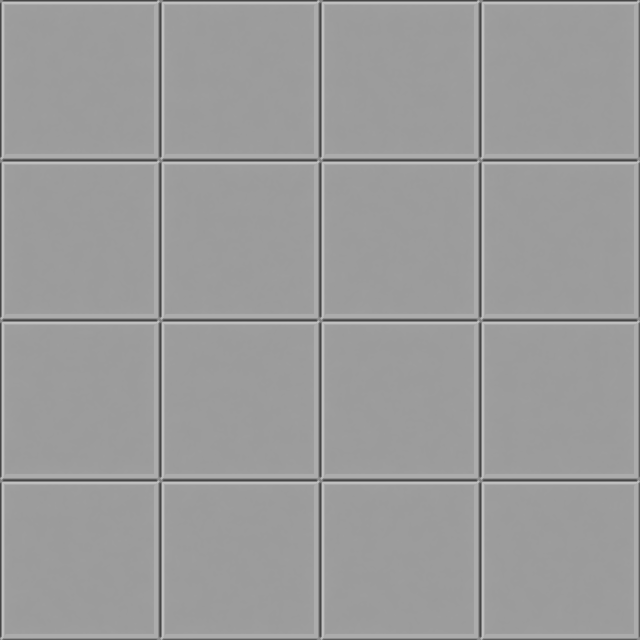
Write a Shadertoy shader that draws this texture map.

```glsl
// A four by four wall of plain grey square tiles with narrow bevelled joints.
// Each joint is a cross-section of soft bands (lit rim, dark groove, bright rim);
// the nearest joint shades each point, and small glints mark the crossings.

const float TILES = 4.0;
const vec3 TILE_GREY = vec3(0.610);
const vec3 SOFT_RIM = vec3(0.675);
const vec3 BRIGHT_RIM = vec3(0.755);
const vec3 GROOVE_EDGE = vec3(0.460);
const vec3 GROOVE_CORE = vec3(0.270);

vec2 hashGradient(vec2 cell) {
    float h = fract(sin(dot(cell, vec2(127.1, 311.7))) * 43758.5);
    float angle = 6.2832 * h;
    return vec2(cos(angle), sin(angle));
}

float gradientNoise(vec2 p) {
    vec2 i = floor(p), f = fract(p);
    vec2 u = f * f * f * (f * (f * 6.0 - 15.0) + 10.0);
    vec2 e = vec2(0.0, 1.0);
    float a = dot(hashGradient(i), f);
    float b = dot(hashGradient(i + e.yx), f - e.yx);
    float c = dot(hashGradient(i + e.xy), f - e.xy);
    float d = dot(hashGradient(i + e.yy), f - e.yy);
    return mix(mix(a, b, u.x), mix(c, d, u.x), u.y);
}

// Soft-edged interval from lo to hi
float band(float x, float lo, float hi, float soft) {
    return smoothstep(lo - soft, lo + soft, x) * (1.0 - smoothstep(hi - soft, hi + soft, x));
}

// Colour across a joint; offset is positive to the right of it or below it
vec3 jointProfile(float offset, vec3 face, float soft) {
    vec3 col = mix(face, SOFT_RIM, band(offset, -0.038, -0.012, soft));
    col = mix(col, SOFT_RIM, band(offset, 0.010, 0.030, soft));
    col = mix(col, BRIGHT_RIM, band(offset, 0.011, 0.024, soft));
    col = mix(col, GROOVE_EDGE, band(offset, -0.009, 0.009, soft));
    return mix(col, GROOVE_CORE, band(offset, -0.003, 0.008, soft));
}

// Pale centre and rising diagonal glint where two joints meet
vec3 addCrossing(vec3 col, vec2 offset, float soft) {
    float radius = length(offset);
    float across = abs(offset.x + offset.y) * 0.7071;
    float along = abs(offset.x - offset.y) * 0.7071;
    float centre = 1.0 - smoothstep(0.012, 0.026, radius);
    float glint = (1.0 - smoothstep(0.003, 0.005 + soft, across))
                * band(along, 0.008, 0.028, soft);
    col = mix(col, TILE_GREY * 0.94, 0.85 * centre);
    return mix(col, BRIGHT_RIM, 0.85 * glint);
}

// Almost flat face with faint mottling and a trace of light near the joints
vec3 tileFace(vec2 grid, float edgeDistance) {
    float mottle = 0.006 * gradientNoise(grid * 9.0) + 0.004 * gradientNoise(grid * 31.0);
    float rimLight = 0.012 * exp(-edgeDistance / 0.05);
    return TILE_GREY + mottle + rimLight;
}

void mainImage(out vec4 fragColor, in vec2 fragCoord) {
    vec2 grid = TILES * fragCoord / iResolution.xy;
    float pixel = TILES / min(iResolution.x, iResolution.y);
    float soft = max(0.004, 0.5 * pixel);

    // Signed offset from the nearest joints, right and down positive
    vec2 offset = (grid - round(grid)) * vec2(1.0, -1.0);
    vec2 dist = abs(offset);
    vec3 face = tileFace(grid, min(dist.x, dist.y));

    // Blend both joint directions along a mitred corner
    float mitre = smoothstep(-soft, soft, dist.x - dist.y);
    vec3 col = mix(jointProfile(offset.x, face, soft),
                   jointProfile(offset.y, face, soft), mitre);

    fragColor = vec4(addCrossing(col, offset, soft), 1.0);
}
```
